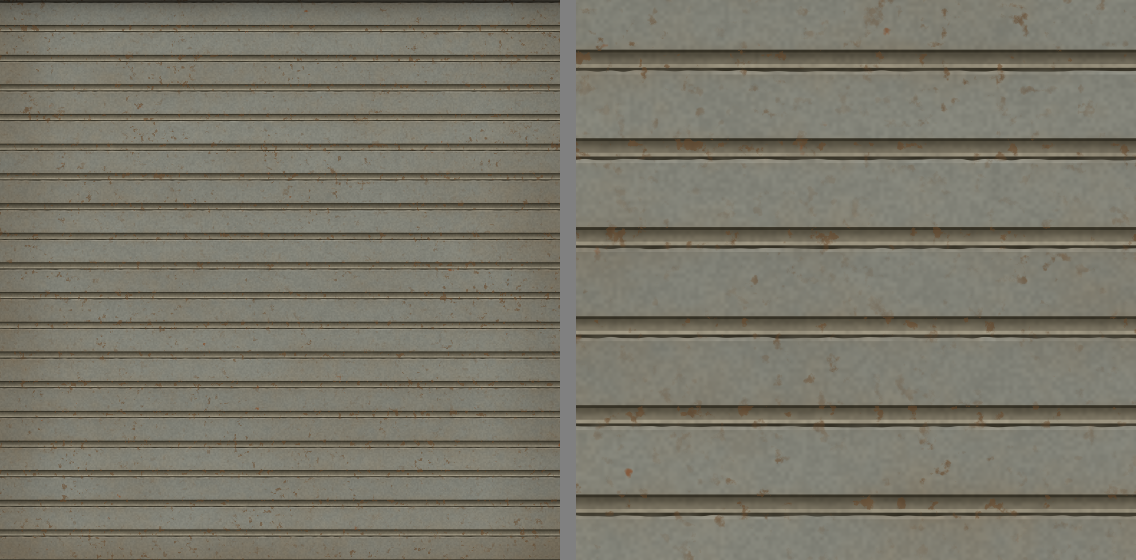
Left: the whole. Right: its middle third, enlarged.
Write a WebGL 1 fragment shader that draws this texture.

```glsl
precision highp float;
// Weathered metal roller shutter: wide horizontal slats parted by narrow grooves.
// Each row is a one-dimensional profile (seam, hollow, lit lip, shadow line),
// worn by layered value noise for grain, staining and rust specks.

uniform vec2 u_resolution;

#define PITCH 0.0530       // height of one slat plus groove
#define FIRST_SEAM 0.0449  // distance of the first whole groove from the top
#define GROOVE 0.225       // groove height as a share of the pitch
#define JITTER 0.012       // row offset as a share of the pitch
#define GRAIN 0.085
#define RUST 0.55

const vec3 PAINT = vec3(0.505, 0.507, 0.467);
const vec3 STAIN = vec3(0.475, 0.440, 0.370);
const vec3 HOLLOW_DARK = vec3(0.320, 0.300, 0.245);
const vec3 HOLLOW_LIGHT = vec3(0.450, 0.425, 0.360);
const vec3 LIP = vec3(0.640, 0.610, 0.530);
const vec3 SEAM = vec3(0.200, 0.185, 0.140);
const vec3 RUST_COLOR = vec3(0.400, 0.275, 0.160);

float hash(vec2 p) {
  vec3 q = fract(vec3(p.xyx) * 0.1031);
  q += dot(q, q.yzx + 33.33);
  return fract((q.x + q.y) * q.z);
}

float noise(vec2 p) {
  vec2 i = floor(p), f = fract(p);
  f = f * f * (3.0 - 2.0 * f);
  return mix(mix(hash(i), hash(i + vec2(1.0, 0.0)), f.x),
             mix(hash(i + vec2(0.0, 1.0)), hash(i + vec2(1.0, 1.0)), f.x), f.y);
}

float fbm(vec2 p) {
  float sum = 0.0, amp = 0.5;
  for (int i = 0; i < 5; i++) {
    sum += amp * noise(p);
    p = p * 2.03 + 17.3;
    amp *= 0.5;
  }
  return sum;
}

// Smooth-edged stripe between lo and hi
float stripe(float t, float lo, float hi, float aa) {
  return smoothstep(lo - aa, lo + aa, t) - smoothstep(hi - aa, hi + aa, t);
}

void main() {
  vec2 uv = gl_FragCoord.xy / u_resolution;
  float down = 1.0 - uv.y;
  float aa = 0.6 / (u_resolution.y * PITCH);

  // Row coordinates: t is 0 at a seam and wraps inside the slat
  float rows = (down - FIRST_SEAM) / PITCH;
  float row = floor(rows + 0.3);
  float t = rows - row + JITTER * (hash(vec2(row, 4.0)) - 0.5);
  float slat = t < 0.0 ? t + 1.0 : t;
  float slatId = row - step(t, 0.0);
  float depth = (slat - GROOVE) / (1.0 - GROOVE);

  // Wear fields
  float cloud = fbm(uv * vec2(9.0, 14.0) + 3.0);
  float mottle = fbm(uv * 65.0 + 8.0);
  float fine = noise(uv * 390.0) - 0.5;
  float streak = noise(vec2(uv.x * 95.0, row * 7.0));
  float edge = exp(-depth * 9.0) + 0.7 * exp(-(1.0 - depth) * 9.0);

  // Painted slat with brown dirt near its edges and the sides
  float side = smoothstep(0.36, 0.5, abs(uv.x - 0.5));
  float foot = smoothstep(0.94, 0.99, down);
  float dirt = 0.45 * edge + 0.9 * (cloud - 0.38) + 0.7 * (mottle - 0.45);
  vec3 color = mix(PAINT, STAIN, clamp(dirt + 0.3 * side + 0.5 * foot, 0.0, 1.0));
  color *= 0.985 + 0.035 * hash(vec2(slatId, 9.0)) + 0.025 * depth;
  color += 0.055 * stripe(slat, GROOVE, GROOVE + 0.05, aa) * (0.4 + streak);

  // Groove: dark seam, shaded hollow, lit lip, worn shadow line
  float wobble = 0.018 * (noise(vec2(uv.x * 130.0, row * 5.0)) - 0.5);
  float lipWear = 0.55 + 0.3 * hash(vec2(row, 2.0)) + 0.25 * (streak - 0.5);
  vec3 hollow = mix(HOLLOW_DARK, HOLLOW_LIGHT, smoothstep(0.03, 0.15, t));
  hollow *= 0.95 + 0.12 * hash(vec2(row, 6.0));
  color = mix(color, hollow, stripe(t, 0.0, 0.22, aa));
  color = mix(color, LIP, stripe(t, 0.158, 0.198, aa) * lipWear);
  color = mix(color, SEAM, 0.9 * stripe(t, -0.004, 0.028, aa));
  color = mix(color, SEAM, stripe(t, 0.202, 0.236 + wobble, aa) * (0.72 + 0.28 * streak));

  // Sparse rust specks, gathered in patches and along the edges
  float patches = smoothstep(0.48, 0.68, fbm(uv * 16.0 + 41.0));
  float specks = smoothstep(0.61, 0.80, fbm(uv * 150.0 + 23.0));
  float rust = specks * (0.25 + 0.9 * patches + 0.5 * edge + 0.3 * foot);
  color = mix(color, RUST_COLOR, clamp(rust, 0.0, 1.0) * RUST);

  // Rare bright flakes of fresh rust
  float flake = smoothstep(0.80, 0.88, fbm(uv * 52.0 + 71.0));
  color = mix(color, vec3(0.52, 0.29, 0.15), 0.7 * flake);

  // Grain, side falloff and the shadow cast from above
  color *= 1.0 + GRAIN * fine + 0.10 * (mottle - 0.48);
  color *= 1.0 - 0.06 * side - 0.04 * foot;
  color *= 1.0 - 0.30 * exp(-down * 45.0);
  color *= mix(0.52, 1.0, smoothstep(0.002, 0.0075, down));

  gl_FragColor = vec4(clamp(color, 0.0, 1.0), 1.0);
}
```
